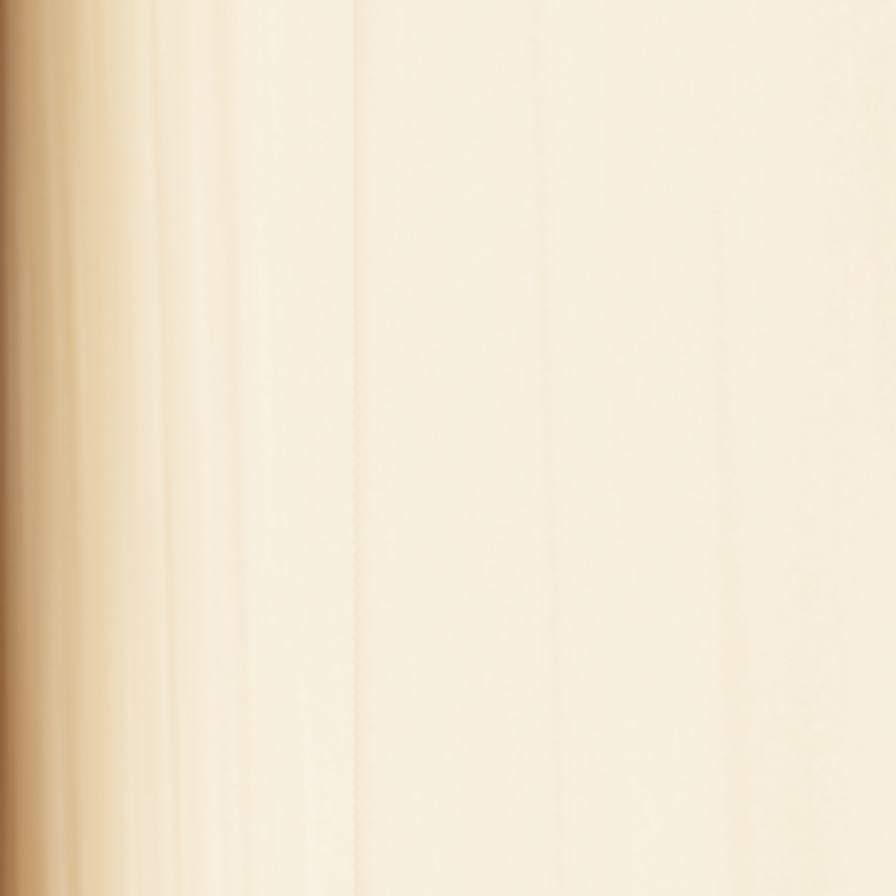
Give the GLSL for this texture, as a Shadertoy shader.

```glsl
// Pale cream wood grain: soft vertical streaks, a brown left edge and one fine seam.

const vec3 UMBER = vec3(0.57, 0.40, 0.25);
const vec3 BROWN = vec3(0.67, 0.51, 0.34);
const vec3 TAN   = vec3(0.78, 0.64, 0.47);
const vec3 SAND  = vec3(0.85, 0.74, 0.58);
const vec3 WHEAT = vec3(0.91, 0.83, 0.69);
const vec3 IVORY = vec3(0.955, 0.905, 0.815);
const vec3 CREAM = vec3(0.972, 0.940, 0.872);
const vec3 STAIN = vec3(0.30, 0.55, 0.95);  // light absorbed by darker grain
const float SEAM_X = 0.394;

float hash(vec2 p) {
    return fract(sin(dot(p, vec2(127.1, 311.7))) * 43758.5453);
}

float valueNoise(vec2 p) {
    vec2 cell = floor(p);
    vec2 f = fract(p);
    f = f * f * (3.0 - 2.0 * f);
    float low = mix(hash(cell), hash(cell + vec2(1.0, 0.0)), f.x);
    float high = mix(hash(cell + vec2(0.0, 1.0)), hash(cell + vec2(1.0, 1.0)), f.x);
    return mix(low, high, f.y);
}

// Noise stretched along the grain, centred on zero
float streaks(vec2 p, float across, float along, float seed) {
    return valueNoise(p * vec2(across, along) + seed) - 0.5;
}

// Soft vertical line that fades in and out along its length
float softLine(vec2 p, float x, float width, float seed) {
    float d = (p.x - x) / width;
    return exp(-d * d) * mix(0.4, 1.0, valueNoise(vec2(seed, p.y * 3.0)));
}

// Shading from the dark left edge to the pale field
vec3 edgeRamp(float x) {
    vec3 color = mix(UMBER, BROWN, smoothstep(0.0, 0.013, x));
    color = mix(color, TAN, smoothstep(0.010, 0.034, x));
    color = mix(color, SAND, smoothstep(0.030, 0.070, x));
    color = mix(color, WHEAT, smoothstep(0.065, 0.115, x));
    color = mix(color, IVORY, smoothstep(0.105, 0.165, x));
    return mix(color, CREAM, smoothstep(0.15, 0.29, x));
}

// Warm shadow right of the seam, its border cut by tiny slanted teeth
float seamShade(vec2 p) {
    float tooth = abs(fract(p.y * 75.0) - 0.5) * 0.004;
    float d = p.x - SEAM_X - tooth * smoothstep(0.8, 0.5, p.y);
    float side = smoothstep(-0.0015, 0.0025, d);
    float wide = exp(-max(d, 0.0) / 0.020);
    float thin = exp(-pow((d - 0.002) / 0.003, 2.0));
    float fade = mix(0.65, 1.0, valueNoise(vec2(7.0, p.y * 4.0)));
    return (0.068 * side * wide + 0.018 * thin) * fade;
}

void mainImage(out vec4 fragColor, in vec2 fragCoord) {
    vec2 uv = fragCoord / iResolution.xy;

    // The grain leans slightly to the right on its way down
    vec2 grain = uv;
    grain.x += (uv.y - 0.5) * 0.028 + 0.008 * streaks(uv, 2.0, 2.0, 3.0);

    // Base shading, its boundaries shifted a little by broad streaks
    float shift = 0.014 * streaks(grain, 40.0, 1.5, 11.0) * smoothstep(0.0, 0.06, uv.x);
    vec3 color = edgeRamp(uv.x + shift);

    // Fine streaks are strong on the left, broad ones faint on the right
    float leftSide = smoothstep(0.40, 0.06, uv.x);
    float stain = streaks(grain, 75.0, 1.6, 21.0) * mix(0.004, 0.065, leftSide);
    stain += streaks(grain, 150.0, 3.0, 37.0) * mix(0.002, 0.030, leftSide);
    stain += streaks(grain, 17.0, 1.3, 53.0) * 0.022;

    // A few distinct lines
    stain += 0.050 * softLine(grain, 0.184, 0.005, 1.0);
    stain += 0.032 * softLine(grain, 0.260, 0.010, 2.0);
    stain += 0.020 * softLine(grain, 0.610, 0.012, 4.0);
    stain += 0.024 * softLine(grain, 0.805, 0.020, 5.0);
    stain += 0.012 * smoothstep(0.78, 0.90, grain.x);
    stain += seamShade(uv);

    // Faint paper-like mottling
    stain += 0.008 * (valueNoise(uv * 220.0) - 0.5);
    stain += 0.006 * (valueNoise(uv * 90.0 + 70.0) - 0.5);

    color -= STAIN * stain;
    fragColor = vec4(clamp(color, 0.0, 1.0), 1.0);
}
```
